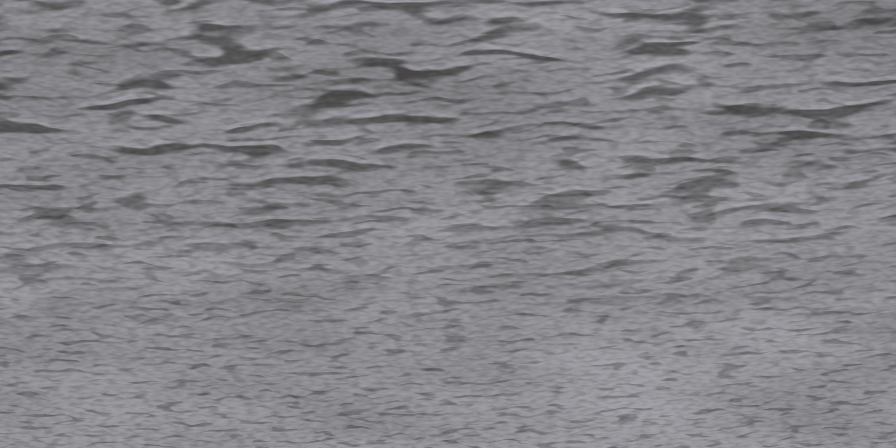
Write a Shadertoy shader that draws this texture.

```glsl
// Grey choppy water: long dark wave troughs above, fine ripples below.
#define SWELL_FREQ vec2(4.8, 33.0)
#define CHOP_FREQ vec2(9.5, 58.0)
#define RIPPLE_FREQ vec2(20.0, 84.0)
#define GRAIN_FREQ vec2(48.0, 140.0)
#define SWELL_DEPTH 0.21
#define CHOP_DEPTH 0.12
#define RIPPLE_DEPTH 0.055
#define GRAIN_DEPTH 0.055
#define CREST_LEAN 0.34
#define NEAR_SCALE 0.5
#define TROUGH_COLOR vec3(0.31, 0.305, 0.305)
#define SHEEN_COLOR vec3(0.60, 0.60, 0.622)

// Random unit gradient for a lattice cell
vec2 cellGradient(vec2 cell) {
    uvec2 k = uvec2(ivec2(cell) + 4096);
    uint h = k.x * 1597334677u ^ k.y * 3812015801u;
    h = (h ^ (h >> 15)) * 2246822519u;
    h = (h ^ (h >> 13)) * 3266489917u;
    float angle = float((h ^ (h >> 16)) & 65535u) * 6.2832 / 65536.0;
    return vec2(cos(angle), sin(angle));
}

float gradientNoise(vec2 p) {
    vec2 cell = floor(p), f = p - cell;
    vec2 u = f * f * f * (f * (f * 6.0 - 15.0) + 10.0);
    vec2 e = vec2(1.0, 0.0);
    float a = dot(cellGradient(cell), f);
    float b = dot(cellGradient(cell + e.xy), f - e.xy);
    float c = dot(cellGradient(cell + e.yx), f - e.yx);
    float d = dot(cellGradient(cell + e.xx), f - e.xx);
    return mix(mix(a, b, u.x), mix(c, d, u.x), u.y);
}

// Warped noise whose upper edges lean over into sharp crests
float waveNoise(vec2 p) {
    p.y += 0.8 * gradientNoise(p * vec2(1.1, 0.3) + 31.7);
    p += vec2(0.35, 0.15) * gradientNoise(p * vec2(2.3, 1.2) + 11.3);
    p.y -= CREST_LEAN * gradientNoise(p);
    return gradientNoise(p);
}

// Dark face of the large waves, gathered in loose groups
float swellTrough(vec2 p) {
    float group = gradientNoise(p * vec2(1.6, 5.0) + 5.2);
    float height = waveNoise(p * SWELL_FREQ) + 0.32 * group;
    height += 0.18 * gradientNoise(p * RIPPLE_FREQ * 0.8 + 3.1);
    return smoothstep(0.08, 0.4, height);
}

void mainImage(out vec4 fragColor, in vec2 fragCoord) {
    vec2 uv = fragCoord / iResolution.y;
    float aspect = iResolution.x / iResolution.y;

    // Waves shrink toward the lower edge
    float scale = mix(NEAR_SCALE, 1.0, uv.y);
    vec2 water = vec2((uv.x - 0.5 * aspect) / scale,
                      log(scale) / (1.0 - NEAR_SCALE));
    water.y -= 0.025 * water.x;

    // Large swell with a thin bright line along each crest
    float swellAmount = smoothstep(0.1, 0.8, uv.y);
    float trough = swellTrough(water);
    float crest = max(swellTrough(water - vec2(0.0, 0.011)) - trough, 0.0);
    trough *= swellAmount;

    // Smaller waves, short dashes and surface texture
    float chop = smoothstep(0.09, 0.42, waveNoise(water * CHOP_FREQ + 17.4));
    float ripple = smoothstep(-0.1, 0.45, waveNoise(water * RIPPLE_FREQ + 43.8));
    float grain = gradientNoise(uv * GRAIN_FREQ + 8.6);
    float patches = gradientNoise(uv * vec2(1.5, 4.0) + 2.4)
                  + 0.8 * gradientNoise(uv * vec2(3.0, 13.0) + 9.1);

    float light = mix(0.582, 0.536, uv.y) + 0.07 * patches;
    light -= SWELL_DEPTH * trough;
    light -= CHOP_DEPTH * chop * (1.0 - 0.7 * trough);
    light -= RIPPLE_DEPTH * ripple * (1.0 - 0.5 * trough);
    light += GRAIN_DEPTH * grain + 0.05 * crest * swellAmount;

    float tone = clamp((light - 0.31) / 0.29, -0.1, 1.1);
    fragColor = vec4(mix(TROUGH_COLOR, SHEEN_COLOR, tone), 1.0);
}
```
